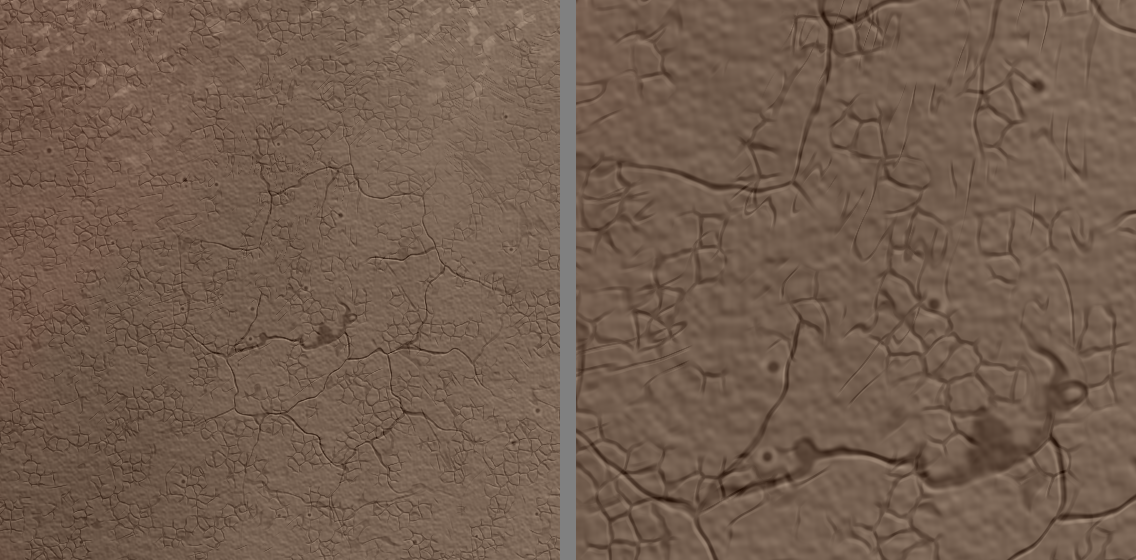
Left, the full canvas; right, a detail of the centre.
A Shadertoy shader for this texture:

```glsl
// Worn brown leather: fine tilted grain, broken hairline crackle, a branching
// group of long cracks, small pits and pale scuffs near the top.
// A height field is lit from the upper right, then tinted by broad stains.

const vec3 LEATHER = vec3(0.467, 0.385, 0.324);
const vec3 RED_STAIN = vec3(0.012, -0.010, -0.008);
const vec2 LIGHT_STEP = vec2(0.0013, 0.0024);

float hash(vec2 p) {
    return fract(sin(dot(p, vec2(127.1, 311.7))) * 43758.5453);
}

vec2 hash2(vec2 p) {
    return vec2(hash(p), hash(p + 37.3));
}

float noise(vec2 p) {
    vec2 cell = floor(p), f = fract(p);
    f = f * f * (3.0 - 2.0 * f);
    float low = mix(hash(cell), hash(cell + vec2(1, 0)), f.x);
    float high = mix(hash(cell + vec2(0, 1)), hash(cell + vec2(1, 1)), f.x);
    return mix(low, high, f.y);
}

float fbm(vec2 p) {
    float sum = 0.0, amp = 0.5;
    for (int i = 0; i < 4; i++) {
        sum += amp * noise(p);
        p = p * 2.03 + 17.1;
        amp *= 0.5;
    }
    return sum / 0.9375;
}

vec2 rotate(vec2 p, float angle) {
    float c = cos(angle), s = sin(angle);
    return vec2(c * p.x + s * p.y, c * p.y - s * p.x);
}

vec2 warp(vec2 p, float freq, float amount) {
    return p + amount * (vec2(fbm(p * freq), fbm(p * freq + 51.7)) - 0.5);
}

// Gap between the two nearest cell points: zero along the cell borders
float cellGap(vec2 p) {
    vec2 cell = floor(p);
    float nearest = 9.0, second = 9.0;
    for (int y = -1; y <= 1; y++)
    for (int x = -1; x <= 1; x++) {
        vec2 id = cell + vec2(x, y);
        float d = length(id + 0.1 + 0.8 * hash2(id) - p);
        second = min(second, max(nearest, d));
        nearest = min(nearest, d);
    }
    return second - nearest;
}

float line(float dist, float width) {
    return 1.0 - smoothstep(0.2 * width, width, dist);
}

// Short hairlines: broken cell borders and tilted strokes
float hairlines(vec2 p) {
    float patches = smoothstep(0.42, 0.66, noise(p * 34.0 + 8.0));
    float cells = line(cellGap(warp(p, 30.0, 0.02) * 52.0), 0.20) * patches;
    vec2 q = rotate(p, 0.35 + 0.9 * (noise(p * 3.0) - 0.5));
    float strokes = line(abs(noise(q * vec2(42.0, 74.0)) - 0.5), 0.09);
    strokes *= smoothstep(0.50, 0.72, noise(p * 46.0 + 23.0));
    return max(cells, 0.85 * strokes);
}

// Long cracks, densest right of and below the centre
float longCracks(vec2 p) {
    float gap = cellGap(warp(p, 9.0, 0.11) * 6.5 + vec2(3.2, 7.4));
    float area = 1.0 - smoothstep(0.14, 0.42, length((p - vec2(0.60, 0.42)) * vec2(1.0, 0.85)));
    float broken = smoothstep(0.36, 0.56, noise(p * 8.0 + 4.0) + 0.25 * area);
    return line(gap, 0.036) * area * broken;
}

// Sparse round holes; x is the dark core, y the pale rim
vec2 pits(vec2 p, float count) {
    vec2 id = floor(p * count);
    vec2 centre = (id + 0.25 + 0.5 * hash2(id)) / count;
    float radius = mix(0.003, 0.006, hash(id + 5.0));
    float d = length(p - centre) / radius;
    float present = step(0.92, hash(id + 11.0));
    return present * vec2(1.0 - smoothstep(0.3, 1.0, d), exp(-6.0 * (d - 1.3) * (d - 1.3)));
}

// Height of the grain with the cracks cut into it
float relief(vec2 p, float rough) {
    vec2 q = rotate(p, 0.4);
    float grain = 0.55 * noise(q * vec2(95.0, 150.0)) + 0.45 * noise(p * 225.0);
    float lumps = rough * noise(warp(p, 20.0, 0.02) * 62.0);
    return grain + 0.9 * lumps - 0.30 * hairlines(p) - 0.55 * longCracks(p);
}

void mainImage(out vec4 fragColor, in vec2 fragCoord) {
    vec2 p = fragCoord / iResolution.y;
    float stain = fbm(p * 4.0 + 2.0) - 0.5;
    float scuffed = smoothstep(0.62, 1.0, p.y - 0.25 * (p.x - 0.4) + 0.4 * stain);
    float corner = 1.0 - smoothstep(0.0, 0.55, length(p * vec2(1.0, 0.8)));
    float rough = 0.25 + 0.6 * scuffed + 0.5 * corner;

    // Broad tone: lighter to the right, darker in the lower left
    float tone = 0.055 * (p.x - 0.45) + 0.02 * (p.y - 0.5) + 0.07 * stain - 0.04 * corner;
    tone += 0.03 * (fbm(p * 24.0) - 0.5);

    // Lit relief, dark cracks, pits and scuffs
    float slope = relief(p, rough) - relief(p + LIGHT_STEP, rough);
    float smoothArea = 1.0 - smoothstep(0.05, 0.30, length(p - vec2(0.84, 0.75)));
    tone += 0.19 * slope * (1.0 - 0.35 * smoothArea);
    tone -= 0.065 * hairlines(p) * (1.0 - 0.4 * smoothArea) + 0.11 * longCracks(p);
    vec2 pit = pits(p, 17.0);
    tone += 0.05 * pit.y - 0.16 * pit.x;
    tone += 0.10 * scuffed * smoothstep(0.66, 0.88, noise(rotate(p, 0.6) * vec2(60.0, 95.0)));

    float redness = (1.0 - smoothstep(0.1, 0.7, p.x)) * smoothstep(0.2, 0.6, p.y + stain);
    fragColor = vec4(LEATHER + tone * vec3(1.0, 0.98, 0.92) + RED_STAIN * redness, 1.0);
}
```
